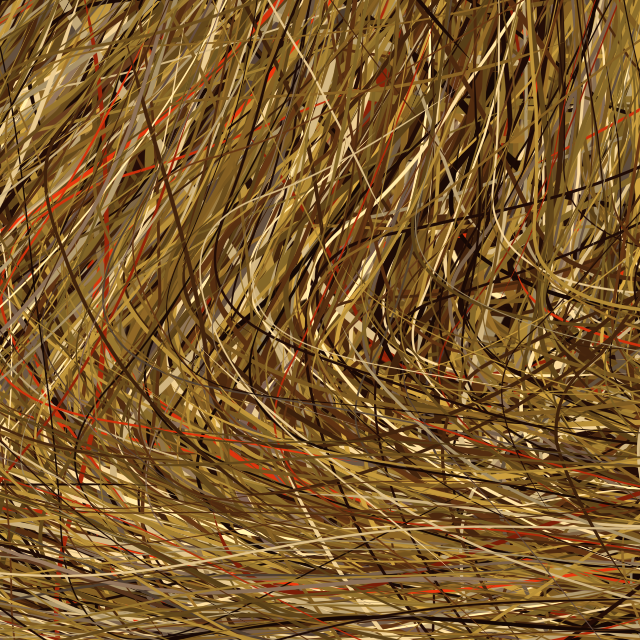
Write a Shadertoy shader that draws this texture.

```glsl
const int LAYERS = 140;
const vec3 OLIVE = vec3(0.46, 0.33, 0.12);
const vec3 STRAW = vec3(0.63, 0.49, 0.19);
const vec3 BROWN = vec3(0.32, 0.17, 0.06);
const vec3 SOOT  = vec3(0.11, 0.04, 0.02);
const vec3 CREAM = vec3(0.84, 0.73, 0.52);
const vec3 RED   = vec3(0.72, 0.17, 0.04);
const vec3 MAUVE = vec3(0.43, 0.36, 0.34);

// Four random values from a cell, without sine
vec4 hash4(vec2 cell) {
    vec4 q = fract(cell.xyxy * vec4(0.1031, 0.1030, 0.0973, 0.1099));
    q += dot(q, q.wzxy + 33.33);
    return fract((q.xxyz + q.yzzw) * q.zywx);
}

// Piecewise linear noise: gives strands their slight kinks
float kinkNoise(float t, float seed) {
    float i = floor(t);
    return mix(hash4(vec2(i, seed)).x, hash4(vec2(i + 1.0, seed)).x, t - i);
}

vec2 rotate(vec2 p, float angle) {
    float c = cos(angle), s = sin(angle);
    return vec2(c * p.x - s * p.y, s * p.x + c * p.y);
}

vec3 strandColor(float pick, float tone, float greyPick) {
    vec3 c = pick < 0.29 ? OLIVE
           : pick < 0.53 ? STRAW
           : pick < 0.73 ? BROWN
           : pick < 0.85 ? SOOT
           : pick < 0.965 ? CREAM : RED;
    c = mix(c, MAUVE, pick < 0.73 ? 0.7 * smoothstep(0.88, 0.94, greyPick) : 0.0);
    return c * mix(0.72, 1.28, tone);
}

// Hooked flow: leaning strands that fall and sweep to the right.
// Returns the cross-flow coordinate and the size of its gradient.
vec2 hookFlow(vec2 p, float bendY, float lean, float sweep) {
    float h = p.y - bendY;
    float below = max(-h, 0.0);
    float across = p.x - (lean - p.x) * h - sweep * below * below;
    vec2 slope = vec2(1.0 + h, p.x - lean + 2.0 * sweep * below);
    return vec2(across, max(length(slope), 0.35));
}

// One family of strands; rgb is its colour, a its coverage
vec4 strandLayer(vec2 p, float id, float depth, float pixel) {
    vec4 shape = hash4(vec2(id, 7.0));
    vec4 place = hash4(vec2(id, 53.0));

    // Every sixth family strays from the main direction
    float turn = (shape.x - 0.5) * 0.55;
    if (mod(id, 6.0) > 4.5) turn += shape.y < 0.5 ? -0.9 : 0.8;
    vec2 q = rotate(p - 0.5, turn) + 0.5;
    q += 0.022 * sin(q.yx * 6.0 + 6.28 * place.xy);

    vec2 flow = hookFlow(q, mix(0.38, 0.68, shape.z),
                         mix(0.95, 1.35, shape.w), mix(2.6, 5.0, place.z));
    float spacing = mix(0.16, 0.12, depth) * mix(0.8, 1.35, place.w);
    float cross = flow.x / spacing + 10.0 * place.x;
    float strand = floor(cross);
    vec4 look = hash4(vec2(strand + 31.0, id + 101.0));
    vec4 extent = hash4(vec2(strand + 83.0, id + 307.0));

    // Wandering centre line
    float along = q.y - 0.4 * q.x;
    float wander = kinkNoise(along * mix(3.0, 7.0, extent.x), strand + id * 3.7);
    float centre = 0.5 + 0.4 * (look.w - 0.5) + 0.22 * (wander - 0.5);
    float dist = abs(cross - strand - centre) * spacing / flow.y;

    // Width tapers towards both ends
    float reach = mix(0.2, 0.75, extent.y) - abs(along - mix(-0.4, 0.95, extent.z));
    float width = mix(0.020, 0.0021, sqrt(depth)) * mix(0.35, 1.3, extent.w * extent.w);
    width *= smoothstep(0.0, 0.1, reach);
    float soft = mix(0.006, 0.0, smoothstep(0.0, 0.4, depth)) + 0.7 * pixel;
    float cover = 1.0 - smoothstep(width - soft, width + soft, dist);
    cover *= smoothstep(0.0, 0.03, reach);

    vec3 color = strandColor(look.x, look.y, look.z) * mix(0.9, 1.1, wander);
    return vec4(color, cover);
}

void mainImage(out vec4 fragColor, in vec2 fragCoord) {
    vec2 p = fragCoord / iResolution.y;
    float pixel = 1.0 / iResolution.y;
    vec3 color = mix(BROWN, OLIVE, 0.3);

    // Broad soft strands first, fine sharp ones on top
    for (int i = 0; i < LAYERS; i++) {
        float depth = float(i) / float(LAYERS - 1);
        vec4 layer = strandLayer(p, float(i), depth, pixel);
        color = mix(color, layer.rgb, layer.a);
    }
    fragColor = vec4(clamp(color, 0.0, 1.0), 1.0);
}
```
